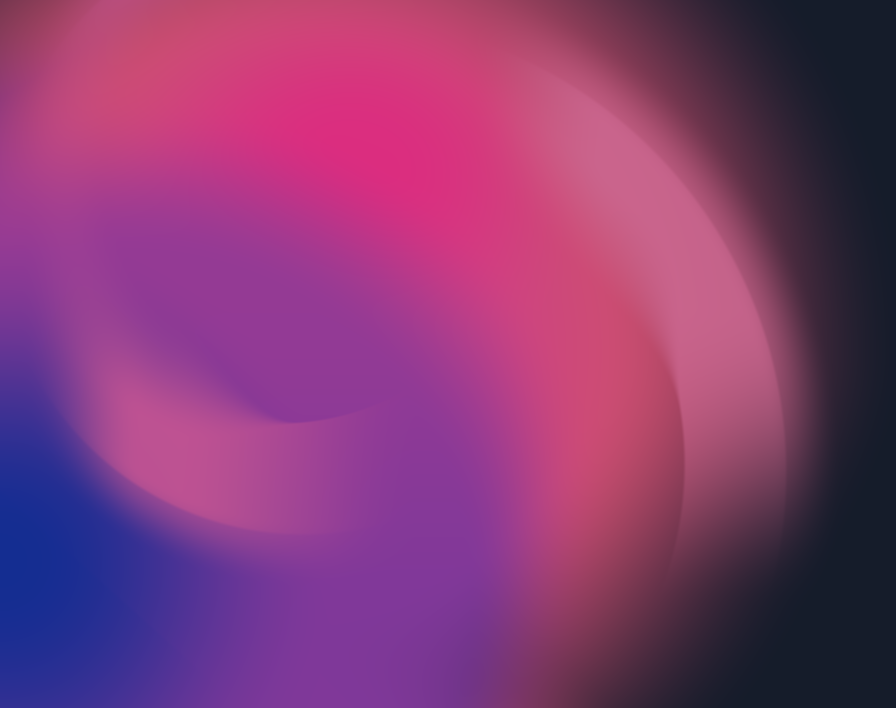
This background is drawn by a Shadertoy shader. Its source:

```glsl
// Soft abstract backdrop: a glowing purple, magenta and salmon disc that fades
// into near-black, with a blue corner and two translucent crescents.
// Every layer is a distance to a circle or line, turned into a blend weight.

// Colours
const vec3 PURPLE_HIGH = vec3(0.580, 0.228, 0.582);
const vec3 PURPLE_LOW  = vec3(0.500, 0.220, 0.600);
const vec3 PINK        = vec3(0.808, 0.262, 0.510);
const vec3 MAGENTA     = vec3(0.860, 0.175, 0.500);
const vec3 SALMON      = vec3(0.800, 0.308, 0.440);
const vec3 NIGHT       = vec3(0.082, 0.108, 0.165);
const vec3 BLUE        = vec3(0.080, 0.175, 0.570);
const vec3 ROSE        = vec3(0.775, 0.330, 0.570);
const vec3 MAUVE       = vec3(0.800, 0.405, 0.565);

// Layout, in canvas heights: circles are (centre x, centre y, radius)
const vec2 DISC_CENTRE   = vec2(0.4125, 0.505);
const vec2 PURPLE_CENTRE = vec2(0.1815, 0.158);
const vec2 HOT_CENTRE    = vec2(0.510, 0.785);
const vec2 BLUE_CENTRE   = vec2(0.0, 0.208);
const vec3 ROSE_OUTER    = vec3(0.429, 0.677, 0.432);
const vec3 ROSE_INNER    = vec3(0.396, 0.756, 0.355);
const vec3 MAUVE_OUTER   = vec3(0.467, 0.333, 0.6435);
const vec3 MAUVE_INNER   = vec3(0.467, 0.345, 0.500);
const float CRISP = 0.003;

float circle(vec2 p, vec3 c) { return length(p - c.xy) - c.z; }

// 1 below lo, 0 above hi
float fall(float lo, float hi, float x) { return 1.0 - smoothstep(lo, hi, x); }

// Glow that leaks past an edge, with a crisp step on the edge itself
float leakingEdge(float d, float reach, float stepSize) {
    float crisp = fall(-CRISP, CRISP, d);
    return fall(-0.02, reach, d) * mix(1.0 - stepSize, 1.0, crisp);
}

// Purple heart, pink ring, magenta hot spot, salmon rim and dark surround
vec3 disc(vec2 p) {
    float d = length(p - DISC_CENTRE);
    float ring = smoothstep(0.478, 0.71, length(p - PURPLE_CENTRE));
    ring *= smoothstep(-0.10, 0.23, p.x);
    float hot = fall(0.03, 0.32, length((p - HOT_CENTRE) * vec2(0.8, 1.0)));
    float rim = smoothstep(0.25, 0.53, d) * max(ring, smoothstep(0.8, 1.0, p.y));

    vec3 col = mix(PURPLE_LOW, PURPLE_HIGH, smoothstep(0.1, 0.6, p.y));
    col = mix(col, mix(PINK, MAGENTA, hot), ring);
    col = mix(col, SALMON, rim * (1.0 - 0.8 * hot));

    float sunk = d + 0.055 * fall(0.15, 0.5, p.y);
    float night = smoothstep(0.43, 0.875, sunk) * smoothstep(0.5, 0.88, p.x + p.y);
    return mix(col, NIGHT, night);
}

// Blue corner, deeper below a slanted edge
float blueCorner(vec2 p) {
    float glow = fall(0.03, 0.48, length(p - BLUE_CENTRE));
    float below = (0.307 - 0.9 * p.x - p.y) / 1.345;
    float deep = smoothstep(-CRISP, CRISP, below) * fall(0.05, 0.33, p.x);
    return mix(glow, 1.0, 0.18 * deep);
}

float roseCrescent(vec2 p) {
    float softness = mix(0.11, CRISP, smoothstep(0.25, 0.42, p.x));
    float inner = smoothstep(-softness, 0.4 * softness, circle(p, ROSE_INNER));
    float outer = leakingEdge(circle(p, ROSE_OUTER), 0.075, 0.25);
    float ends = smoothstep(0.03, 0.20, p.x) * fall(0.25, 0.59, p.x);
    return 0.92 * inner * outer * ends;
}

float mauveCrescent(vec2 p) {
    float softness = mix(CRISP, 0.07, smoothstep(0.42, 0.68, p.y));
    float inner = smoothstep(-softness, softness, circle(p, MAUVE_INNER));
    float outer = leakingEdge(circle(p, MAUVE_OUTER), 0.08, 0.25);
    float ends = smoothstep(0.14, 0.57, p.y) * smoothstep(0.66, 0.86, p.x);
    return 0.9 * inner * outer * ends;
}

void mainImage(out vec4 fragColor, in vec2 fragCoord) {
    vec2 p = fragCoord / iResolution.y;
    vec3 col = disc(p);
    col = mix(col, BLUE, blueCorner(p));
    col = mix(col, ROSE, roseCrescent(p));
    col = mix(col, MAUVE, mauveCrescent(p));
    fragColor = vec4(col, 1.0);
}
```
